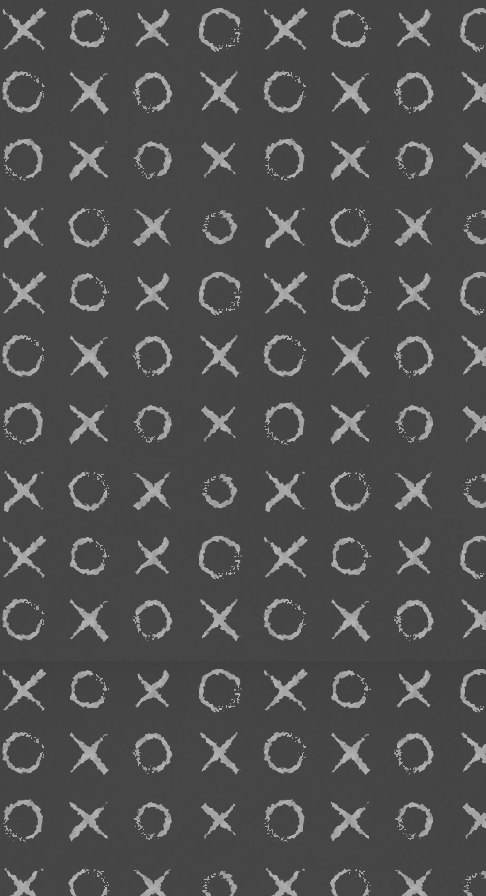
A Shadertoy shader for this pattern:

```glsl
float hash(vec2 p) {
    vec3 v = fract(p.xyx * vec3(0.1031, 0.1030, 0.0973));
    v += dot(v, v.yzx + 33.33);
    return fract((v.x + v.y) * v.z);
}

float noise(vec2 p) {
    vec2 i = floor(p), f = fract(p);
    f = f * f * (3.0 - 2.0 * f);
    return mix(mix(hash(i), hash(i + vec2(1, 0)), f.x),
               mix(hash(i + vec2(0, 1)), hash(i + vec2(1, 1)), f.x), f.y);
}

// Ring that crumbles into specks on the side facing wearDir
float chalkRing(vec2 q, float radius, vec2 wearDir, vec2 seed) {
    float r = length(q) + 0.035 * (noise(q * 8.0 + seed) - 0.5);
    float wear = smoothstep(0.25, 0.95, dot(normalize(q + 1e-4), wearDir));
    float d = abs(r - radius + 0.04) - 0.036;
    d += 0.045 * (noise(q * 27.0 + seed) - 0.5);
    return d + wear * (0.15 * noise(q * 48.0 + seed) - 0.037);
}

// Two tapered strokes; the end facing bluntDir stays wide
float chalkCross(vec2 q, float radius, vec2 bluntDir, vec2 seed) {
    float d = 1.0;
    for (int i = 0; i < 2; i++) {
        float angle = 0.785 + 1.571 * float(i) + 0.12 * (hash(seed + float(i)) - 0.5);
        vec2 axis = vec2(cos(angle), sin(angle));
        float along = dot(q, axis);
        float across = dot(q, vec2(-axis.y, axis.x));
        across += 0.04 * (noise(vec2(along * 7.0, float(i) * 5.0) + seed) - 0.5);
        float reach = radius * 1.34;
        float blunt = smoothstep(0.7, 0.9, dot(axis * sign(along), bluntDir));
        float taper = smoothstep(0.0, reach, abs(along));
        float halfWidth = mix(0.056, mix(0.014, 0.046, blunt), taper);
        d = min(d, max(abs(across) - halfWidth, abs(along) - reach));
    }
    return d + 0.042 * (noise(q * 27.0 + seed) - 0.5);
}

void mainImage(out vec4 fragColor, in vec2 fragCoord) {
    vec2 p = vec2(fragCoord.x, iResolution.y - fragCoord.y) / iResolution.x;

    // Printed sheets of ten rows, stacked downwards
    float sheetY = mod(p.y, 1.3597);
    vec2 grid = vec2(p.x, sheetY) / vec2(0.1345, 0.1357) + vec2(0.144, 0.058);
    ivec2 id = ivec2(floor(grid)) & 3;
    vec2 q = fract(grid) - 0.5;

    // Uneven hand-set spacing
    q.x += id.x == 2 ? 0.02 : 0.0;
    q.y += vec4(0.0, 0.045, 0.02, 0.0)[id.y];
    q.y = -q.y;

    // Size and worn direction of each mark in the four by four block
    mat4 sizes = mat4(0.31, 0.29, 0.255, 0.325,
                      0.32, 0.29, 0.29, 0.30,
                      0.31, 0.30, 0.275, 0.25,
                      0.30, 0.30, 0.28, 0.255);
    mat4 angles = mat4(0.8, 0.4, 0.8, -0.7,
                       0.6, -0.8, -2.4, -0.8,
                       -2.4, -2.4, -2.3, 2.4,
                       -2.4, 0.9, -2.4, 2.5);
    float radius = sizes[id.y][id.x];
    float angle = angles[id.y][id.x];
    vec2 dir = vec2(cos(angle), sin(angle));
    vec2 seed = vec2(id) * vec2(17.3, 23.7) + 60.0;

    // Row pairs alternate which columns hold rings
    bool isRing = ((id.x + (id.y + 1) / 2) & 1) == 1;
    float d = isRing ? chalkRing(q, radius, dir, seed) : chalkCross(q, radius, dir, seed);
    float aa = 0.7 / (iResolution.x * 0.1345);
    float ink = 1.0 - smoothstep(-aa, aa, d);

    // Softly lit slate with a dark seam where the sheets join
    float slate = 0.272 + 0.012 * (noise(p * vec2(3.0, 2.0)) - 0.5);
    slate += 0.008 * (noise(p * 130.0) - 0.5);
    slate -= 0.02 * step(1.3597, p.y) * exp(-sheetY * 16.0);

    float chalk = mix(0.59, 0.71, noise(q * 14.0 + seed));
    fragColor = vec4(vec3(mix(slate, chalk, ink)), 1.0);
}
```
